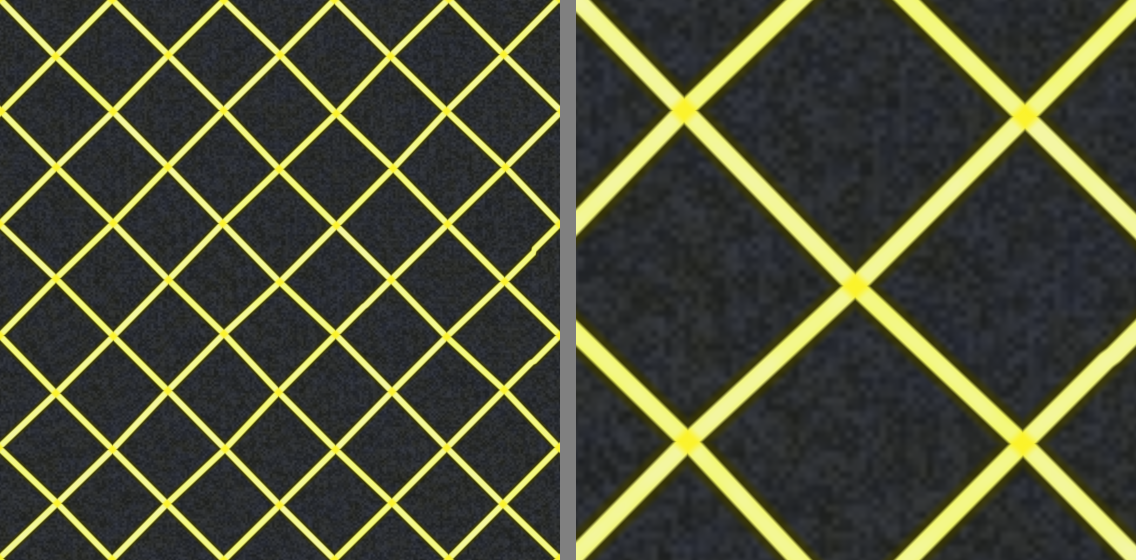
Left: the whole. Right: its middle third, enlarged.
This pattern is drawn by a Shadertoy shader. Its source:

```glsl
#define REPEATS 5.0
#define LINE_HALF 0.0055
#define EDGE_SOFT 0.0009
#define WOBBLE 0.042
#define JOG_RATE 0.13
#define GRAIN 0.085
#define ASPHALT vec3(0.163, 0.173, 0.183)
#define HALO vec3(0.22, 0.21, 0.02)
#define PAINT vec3(0.95, 0.975, 0.38)
#define PALE_PAINT vec3(0.955, 0.965, 0.64)
#define CROSSING vec3(0.99, 0.95, 0.10)

float hash(vec2 p) {
    return fract(sin(dot(p, vec2(127.1, 311.7))) * 43758.5453);
}

// Value noise that wraps after a whole number of cells
float tileNoise(vec2 uv, float cells) {
    vec2 p = uv * cells;
    vec2 i = floor(p);
    vec2 f = fract(p);
    f = f * f * (3.0 - 2.0 * f);
    float low = mix(hash(mod(i, cells)), hash(mod(i + vec2(1, 0), cells)), f.x);
    float high = mix(hash(mod(i + vec2(0, 1), cells)), hash(mod(i + 1.0, cells)), f.x);
    return mix(low, high, f.y);
}

// Random value of a lattice point given in diagonal coordinates
float latticeHash(vec2 g, float salt) {
    return hash(mod(vec2(g.x + g.y, g.x - g.y), 2.0 * REPEATS) + salt);
}

// x: distance to the nearest line of one direction, y: its paleness
vec2 paintedLine(vec2 g, vec2 across) {
    vec2 along = across.yx;
    vec2 start = mix(floor(g), floor(g + 0.5), across);
    float salt = 17.0 * across.x;
    float t = dot(fract(g), along);

    // A few rising segments jump sideways instead of drifting
    float jogged = step(latticeHash(start + 0.5 * along, 5.0), JOG_RATE) * across.y;
    t = mix(t, smoothstep(0.50, 0.55, t), jogged);

    float drift = mix(latticeHash(start, salt), latticeHash(start + along, salt), t) - 0.5;
    float d = abs(dot(g - start, across) - drift * WOBBLE);
    return vec2(d / (REPEATS * sqrt(2.0)), latticeHash(start + 0.5 * along, salt + 3.0));
}

float coverage(float d, float soft) {
    return 1.0 - smoothstep(-soft, soft, d - LINE_HALF);
}

void mainImage(out vec4 fragColor, in vec2 fragCoord) {
    vec2 uv = fragCoord / iResolution.xy;
    float soft = EDGE_SOFT + 0.6 / iResolution.y;

    // Diagonal coordinates: every line lies on a whole number
    vec2 cell = uv * REPEATS;
    vec2 g = vec2(cell.x + cell.y, cell.x - cell.y);
    vec2 falling = paintedLine(g, vec2(1, 0));
    vec2 rising = paintedLine(g, vec2(0, 1));
    vec2 nearest = falling.x < rising.x ? falling : rising;

    // Grainy asphalt with faint cool blotches
    float fine = tileNoise(uv, 250.0) - 0.5;
    float coarse = tileNoise(uv + 0.37, 90.0) - 0.5;
    float blotch = tileNoise(uv + 0.71, 35.0) - 0.5;
    vec3 color = ASPHALT + GRAIN * (fine + 0.35 * coarse);
    color += vec3(-0.008, -0.004, 0.03) * (blotch + coarse);

    // Olive stain beside the paint
    float halo = 1.0 - smoothstep(0.0008, 0.0075, nearest.x - LINE_HALF);
    color = mix(color, HALO + 0.3 * GRAIN * fine, halo);

    // Paint: paler core, uneven wear along each segment
    float core = 1.0 - smoothstep(0.2, 1.0, nearest.x / LINE_HALF);
    float wear = tileNoise(uv + 0.13, 64.0) - 0.5;
    float pale = clamp(0.1 + 0.4 * core + 0.45 * nearest.y + 0.35 * wear, 0.0, 1.0);
    vec3 paint = mix(PAINT, PALE_PAINT, pale);

    // Stronger yellow where two lines cross
    float node = 1.0 - smoothstep(0.5, 1.7, max(falling.x, rising.x) / LINE_HALF);
    paint = mix(paint, CROSSING, 0.85 * node);
    color = mix(color, paint, coverage(nearest.x, soft));

    fragColor = vec4(clamp(color, 0.0, 1.0), 1.0);
}
```
